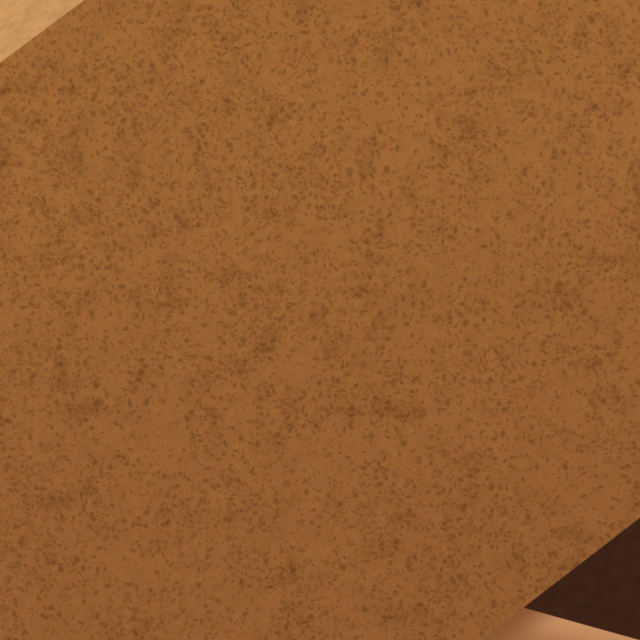
Reproduce this texture procedurally as a WebGL 2 fragment shader.

```glsl
#version 300 es
precision highp float;

uniform vec2 u_resolution;
out vec4 fragColor;

#define COARSE_CELLS 86.0
#define FINE_CELLS 128.0
#define FLECK_DARKNESS 0.21
#define BLOTCH_DARKNESS 0.085
#define MOTTLE 0.10
#define GRAIN 0.045

const vec3 CORK_TOP = vec3(0.618, 0.402, 0.204);
const vec3 CORK_BOTTOM = vec3(0.578, 0.366, 0.193);
const vec3 FLECK_TINT = vec3(0.88, 1.05, 1.22);
const vec3 PALE_WOOD = vec3(0.79, 0.59, 0.37);
const vec3 DARK_WOOD = vec3(0.235, 0.130, 0.085);
const vec3 RIM_SHADE = vec3(0.54, 0.34, 0.20);
const vec3 RIM_LIGHT = vec3(0.77, 0.55, 0.38);

vec2 hash2(vec2 p) {
    vec3 q = fract(vec3(p.xyx) * vec3(0.1031, 0.1030, 0.0973));
    q += dot(q, q.yzx + 33.33);
    return fract((q.xx + q.yz) * q.zy);
}

float noise(vec2 p) {
    vec2 i = floor(p), f = fract(p);
    f = f * f * (3.0 - 2.0 * f);
    float low = mix(hash2(i).x, hash2(i + vec2(1, 0)).x, f.x);
    float high = mix(hash2(i + vec2(0, 1)).x, hash2(i + vec2(1, 1)).x, f.x);
    return mix(low, high, f.y);
}

float fbm(vec2 p) {
    float sum = 0.0, weight = 0.5;
    for (int i = 0; i < 4; i++) {
        sum += weight * noise(p);
        p = mat2(1.6, 1.2, -1.2, 1.6) * p + 7.3;
        weight *= 0.5;
    }
    return sum / 0.9375;
}

// Scattered soft ellipses, one candidate per cell
float flecks(vec2 p, float cells, float density, float seed) {
    vec2 g = p * cells;
    vec2 home = floor(g);
    float cover = 0.0;
    for (int y = -1; y <= 1; y++) {
        for (int x = -1; x <= 1; x++) {
            vec2 cell = home + vec2(x, y);
            vec2 place = hash2(cell + seed);
            vec2 trait = hash2(cell + seed + 57.0);
            vec2 style = hash2(cell + seed + 113.0);
            float angle = style.x * 3.14159;
            vec2 d = g - cell - place;
            d = mat2(cos(angle), -sin(angle), sin(angle), cos(angle)) * d;
            float radius = mix(0.22, 0.46, style.y);
            float shape = length(d / vec2(1.2, 0.78)) / radius;
            float present = step(trait.x, density);
            float ink = present * mix(0.3, 1.0, trait.y);
            cover = max(cover, ink * (1.0 - smoothstep(0.25, 1.4, shape)));
        }
    }
    return cover;
}

// Signed distance to a line, positive on the side of the normal
float side(vec2 p, vec2 point, vec2 normal) {
    return dot(p - point, normalize(normal));
}

void main() {
    vec2 p = gl_FragCoord.xy / u_resolution;
    float edge = 0.75 / min(u_resolution.x, u_resolution.y) + 0.0004;

    // Cork ground with clustered flecks
    float cluster = fbm(p * 19.0 + 3.0);
    float blotch = smoothstep(0.46, 0.80, fbm(p * 42.0 + 19.0));
    float density = clamp(0.62 + 1.3 * (cluster - 0.5), 0.25, 0.95);
    vec2 warped = p + 0.005 * (vec2(noise(p * 130.0), noise(p * 130.0 + 40.0)) - 0.5);
    float coarse = flecks(warped, COARSE_CELLS, density, 5.0);
    float fine = flecks(warped, FINE_CELLS, density * 0.85, 211.0);
    float dark = FLECK_DARKNESS * max(coarse, 0.8 * fine);
    dark += BLOTCH_DARKNESS * blotch * smoothstep(0.35, 0.65, cluster);
    vec3 color = mix(CORK_BOTTOM, CORK_TOP, smoothstep(0.0, 1.0, p.y + 0.12 * (0.5 - p.x)));
    color *= 1.0 + 0.03 * (fbm(p * 5.0 + 31.0) - 0.5);
    color *= 1.0 + MOTTLE * (fbm(p * 70.0 + 11.0) - 0.5);
    color *= 1.0 + GRAIN * (noise(p * 260.0) - 0.5);
    color *= 1.0 - dark * FLECK_TINT;

    // Pale corner at the upper left
    float paleSide = side(p, vec2(0.0, 0.902), vec2(-0.596, 0.803));
    float paleGrain = fbm(mat2(0.8, -0.6, 0.6, 0.8) * p * vec2(90.0, 190.0));
    vec3 pale = PALE_WOOD * (0.98 + 0.16 * (paleGrain - 0.5) + 0.3 * max(paleSide, 0.0));
    color = mix(color, pale, smoothstep(-edge, edge, paleSide));

    // Dark gap and lit rim at the lower right
    float gapSide = side(p, vec2(0.82, 0.052), vec2(0.61, -0.79));
    float rimSide = side(p, vec2(0.82, 0.050), vec2(-0.268, -0.963));
    vec3 gap = DARK_WOOD * (1.0 + 0.22 * (fbm(p * 75.0) - 0.5));
    float glow = smoothstep(0.0, 0.055, gapSide) * (1.0 - 0.6 * smoothstep(0.0, 0.06, rimSide));
    vec3 rim = mix(RIM_SHADE, RIM_LIGHT, glow);
    vec3 corner = mix(gap, rim, smoothstep(-edge, edge, rimSide));
    color = mix(color, corner, smoothstep(-edge, edge, gapSide));

    fragColor = vec4(color, 1.0);
}
```
